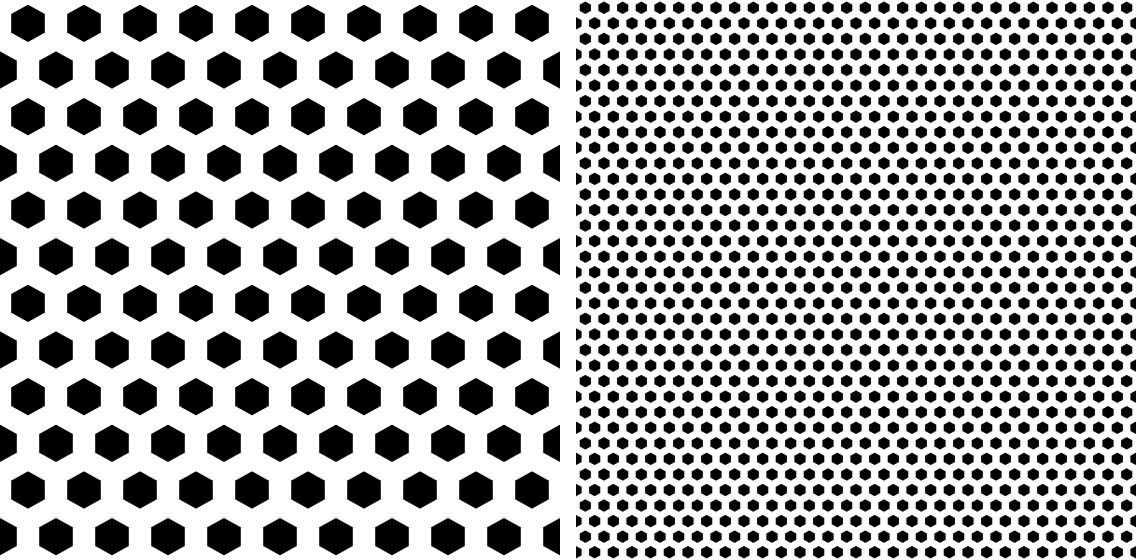
Left: one tile. Right: repeated 3 by 3.
Write a WebGL 2 fragment shader that draws this pattern.

```glsl
#version 300 es
precision highp float;
// Black pointy-top hexagons on white, in staggered rows like a honeycomb.
// The canvas is split into rows and columns, alternate rows shift by half a
// column, and each cell draws one hexagon from a distance function.

uniform vec2 u_resolution;
out vec4 outColor;

const vec2 REPEATS = vec2(10.0, 12.0);   // columns, rows (even, so it tiles)
const float HEXAGON_SCALE = 0.6;         // hexagon size against a full honeycomb cell
const vec3 PAPER = vec3(1.0);
const vec3 INK = vec3(0.0);

// Position relative to the centre of the nearest cell, in canvas units.
vec2 staggeredCell(vec2 uv, vec2 repeats) {
    vec2 grid = uv * repeats;
    float evenRow = 1.0 - mod(floor(grid.y), 2.0);
    grid.x += 0.5 * evenRow;
    return (fract(grid) - 0.5) / repeats;
}

// Signed distance to the edges of a hexagon with its points up and down.
// halfSize holds half its width and half its height.
float hexagonDistance(vec2 p, vec2 halfSize) {
    p = abs(p);
    vec2 slantNormal = normalize(vec2(0.5 * halfSize.y, halfSize.x));
    float slant = dot(p - vec2(0.0, halfSize.y), slantNormal);
    return max(p.x - halfSize.x, slant);
}

// Coverage of a shape, smoothed over one pixel.
float coverage(float dist, float pixel) {
    return clamp(0.5 - dist / pixel, 0.0, 1.0);
}

void main() {
    vec2 uv = gl_FragCoord.xy / u_resolution;
    float pixel = 1.0 / min(u_resolution.x, u_resolution.y);

    // A honeycomb cell is one column wide and 4/3 of a row tall.
    vec2 halfSize = 0.5 * HEXAGON_SCALE * vec2(1.0, 4.0 / 3.0) / REPEATS;
    float dist = hexagonDistance(staggeredCell(uv, REPEATS), halfSize);

    outColor = vec4(mix(PAPER, INK, coverage(dist, pixel)), 1.0);
}
```
